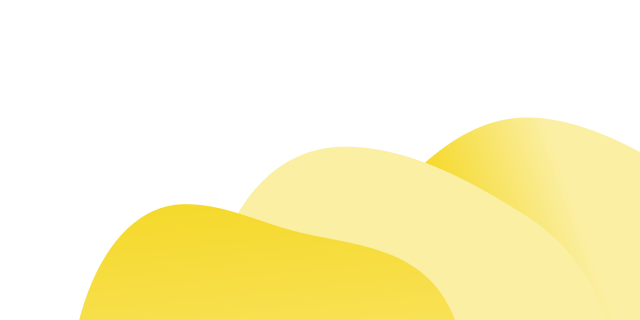
A Shadertoy shader for this background:

```glsl
// Three overlapping soft hills in yellow on a white ground.
// Each crest is a chain of cubic Bezier arcs; the signed distance to the arc
// above or below a point gives a smooth edge, and linear ramps tint the fills.

const vec2 GRID = vec2(768.0, 384.0);   // design units across the canvas
const vec3 WHITE = vec3(1.0);
const vec3 PALE = vec3(0.984, 0.937, 0.639);
const vec3 GOLD = vec3(0.961, 0.851, 0.170);
const vec3 LEMON = vec3(0.973, 0.882, 0.330);

// Ramp directions, with the start and end measured along them
const vec2 BACK_AXIS = vec2(0.944, 0.333);
const vec2 BACK_RANGE = vec2(545.0, 697.0);
const vec2 FRONT_AXIS = vec2(0.10, -1.0);
const vec2 FRONT_RANGE = vec2(-117.0, 50.0);

const int SOLVE_STEPS = 18;

vec2 bezier(vec2 a, vec2 b, vec2 c, vec2 d, float t) {
    float s = 1.0 - t;
    return s * s * s * a + 3.0 * s * s * t * b + 3.0 * s * t * t * c + t * t * t * d;
}

vec2 bezierTangent(vec2 a, vec2 b, vec2 c, vec2 d, float t) {
    float s = 1.0 - t;
    return s * s * (b - a) + 2.0 * s * t * (c - b) + t * t * (d - c);
}

// Approximate distance to an arc running left to right: negative below it.
// Past either end the arc continues as its tangent line.
float arcDistance(vec2 p, vec2 a, vec2 b, vec2 c, vec2 d) {
    float lo = 0.0, hi = 1.0;
    for (int i = 0; i < SOLVE_STEPS; i++) {
        float mid = 0.5 * (lo + hi);
        if (bezier(a, b, c, d, mid).x < p.x) lo = mid;
        else hi = mid;
    }
    float t = 0.5 * (lo + hi);
    vec2 tangent = normalize(bezierTangent(a, b, c, d, t));
    return dot(p - bezier(a, b, c, d, t), vec2(-tangent.y, tangent.x));
}

float backHill(vec2 p) {
    vec2 peak = vec2(633, 243);
    if (p.x < peak.x)
        return arcDistance(p, vec2(490, 170), vec2(532, 212), vec2(578, 243), peak);
    return arcDistance(p, peak, vec2(680, 243), vec2(735, 222), vec2(790, 189));
}

float middleHill(vec2 p) {
    vec2 peak = vec2(414, 208), shoulder = vec2(625, 129);
    if (p.x < peak.x)
        return arcDistance(p, vec2(275, 107), vec2(301, 166), vec2(349, 208), peak);
    if (p.x < shoulder.x)
        return arcDistance(p, peak, vec2(494, 208), vec2(572, 162), shoulder);
    return arcDistance(p, shoulder, vec2(676, 98), vec2(708, 56), vec2(728, 0));
}

float frontHill(vec2 p) {
    vec2 peak = vec2(222, 139), shoulder = vec2(345, 109);
    if (p.x < peak.x)
        return arcDistance(p, vec2(95, 0), vec2(117, 84), vec2(163, 139), peak);
    if (p.x < shoulder.x)
        return arcDistance(p, peak, vec2(266, 139), vec2(300, 122), shoulder);
    return arcDistance(p, shoulder, vec2(418, 88), vec2(510, 94), vec2(546, 0));
}

// Linear position of p along an axis, from 0 at range.x to 1 at range.y
float ramp(vec2 p, vec2 axis, vec2 range) {
    return clamp((dot(p, axis) - range.x) / (range.y - range.x), 0.0, 1.0);
}

void mainImage(out vec4 fragColor, in vec2 fragCoord) {
    vec2 p = fragCoord / iResolution.xy * GRID;
    float pixel = GRID.y / iResolution.y;

    vec3 backFill = mix(GOLD, PALE, ramp(p, BACK_AXIS, BACK_RANGE));
    vec3 frontFill = mix(GOLD, LEMON, ramp(p, FRONT_AXIS, FRONT_RANGE));

    // Paint from back to front, with edges one pixel soft
    vec3 color = WHITE;
    color = mix(color, backFill, clamp(0.5 - backHill(p) / pixel, 0.0, 1.0));
    color = mix(color, PALE, clamp(0.5 - middleHill(p) / pixel, 0.0, 1.0));
    color = mix(color, frontFill, clamp(0.5 - frontHill(p) / pixel, 0.0, 1.0));
    fragColor = vec4(color, 1.0);
}
```
